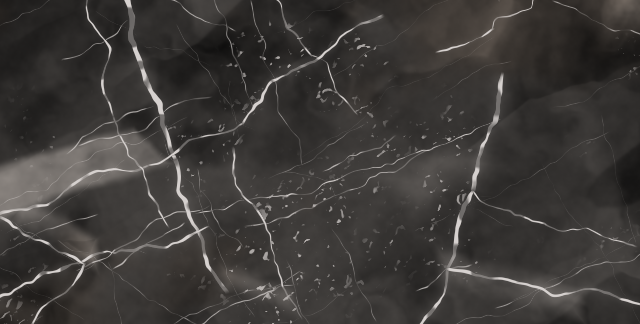
Write a Shadertoy shader that draws this texture.

```glsl
// Polished black marble with smoky facets, white fractures, hairlines and flakes.

const vec3 STONE_TINT = vec3(1.03, 0.985, 0.95);
const vec3 BROWN_TINT = vec3(1.10, 0.97, 0.86);
const vec3 CALCITE = vec3(0.84, 0.82, 0.81);

float hash(vec2 p) {
    vec3 q = fract(p.xyx * 0.1031);
    q += dot(q, q.yzx + 33.33);
    return fract((q.x + q.y) * q.z);
}

float noise(vec2 p) {
    vec2 cell = floor(p), f = fract(p);
    f = f * f * (3.0 - 2.0 * f);
    return mix(mix(hash(cell), hash(cell + vec2(1, 0)), f.x),
               mix(hash(cell + vec2(0, 1)), hash(cell + vec2(1, 1)), f.x), f.y);
}

float fbm(vec2 p) {
    float sum = 0.0, gain = 0.533;
    for (int i = 0; i < 4; i++) {
        sum += gain * noise(p);
        p = p * 2.03 + 17.7;
        gain *= 0.5;
    }
    return sum;
}

vec2 turn(vec2 p, float angle) {
    float c = cos(angle), s = sin(angle);
    return vec2(c * p.x + s * p.y, c * p.y - s * p.x);
}

// Flat-toned broken cells, blended narrowly at their borders
float facets(vec2 p) {
    vec2 cell = floor(p);
    float sum = 0.0, total = 0.0;
    for (int k = 0; k < 9; k++) {
        vec2 id = cell + vec2(k % 3 - 1, k / 3 - 1);
        vec2 d = id + vec2(hash(id), hash(id + 41.0)) - p;
        float weight = exp(-45.0 * dot(d, d));
        sum += weight * hash(id + 83.0);
        total += weight;
    }
    return sum / max(total, 1e-20);
}

// Tilted pale slab that fades inwards from its border over "fade"
float slab(vec2 p, vec2 centre, float angle, vec2 halfSize, float fade) {
    vec2 q = turn(p - centre, angle);
    q += 0.05 * (vec2(fbm(p * 5.0), fbm(p * 5.0 + 9.0)) - 0.5);
    q.x += 0.5 * q.y;
    vec2 d = abs(q) - halfSize;
    return 1.0 - smoothstep(-fade, 0.004, max(d.x, d.y));
}

// One wandering fracture from a to b
float vein(vec2 p, vec2 a, vec2 b, float halfWidth, float seed, float px) {
    float len = length(b - a);
    vec2 dir = (b - a) / len, q = p - a;
    float along = dot(q, dir), across = dot(q, vec2(-dir.y, dir.x));
    if (abs(across) > 0.11 || along < -0.01 || along > len + 0.01) return 0.0;
    float u = clamp(along / len, 0.0, 1.0);
    float bend = min(1.0, 6.0 * u * (1.0 - u));
    across += 0.1 * bend * (fbm(vec2(along * 6.0, seed * 7.3)) - 0.5);
    float w = halfWidth * (0.35 + 1.3 * noise(vec2(along * 30.0, seed + 0.5)));
    float line = 1.0 - smoothstep(w - px, w + px, abs(across));
    line *= min(1.0, 0.4 + w / px);
    line *= mix(0.4, 1.0, smoothstep(0.28, 0.55, noise(p * 30.0 + seed)));
    float halo = 0.13 * smoothstep(0.001, 0.004, halfWidth) * exp(-abs(across) / (2.5 * w + 0.002));
    float ends = smoothstep(-0.01, 0.01, along) * smoothstep(-0.01, 0.01, len - along);
    return max(line, halo) * ends;
}

// Fracture bent at one joint
float crack(vec2 p, vec2 a, vec2 b, vec2 c, float halfWidth, float seed, float px) {
    return max(vein(p, a, b, halfWidth, seed, px), vein(p, b, c, halfWidth * 0.8, seed + 1.0, px));
}

// Scattered hairlines in three direction families
float hairlines(vec2 p, float aspect, float px) {
    float best = 0.0;
    for (int i = 0; i < 46; i++) {
        float id = float(i);
        float family = hash(vec2(id, 3.0)), r = hash(vec2(id, 5.0));
        float angle = family < 0.62 ? 0.43 : (family < 0.82 ? -1.15 : -0.45);
        angle += 0.35 * (hash(vec2(id, 7.0)) - 0.5);
        vec2 centre = vec2(aspect * hash(vec2(id, 11.0)), hash(vec2(id, 13.0)));
        vec2 reach = (0.08 + 0.27 * r) * vec2(cos(angle), sin(angle));
        float size = hash(vec2(id, 17.0));
        float line = vein(p, centre - reach, centre + reach, 0.0004 + 0.0014 * size * size, id + 50.0, px);
        best = max(best, line * (0.25 + 0.6 * size));
    }
    return best;
}

// Tiny slanted chips gathered in clusters
float flakes(vec2 p) {
    vec2 q = turn(p, 0.6) + 0.015 * noise(p * 40.0);
    float chip = smoothstep(0.74, 0.9, 0.7 * noise(q * vec2(45.0, 85.0)) + 0.35 * noise(q * 130.0));
    return chip * smoothstep(0.54, 0.76, fbm(p * 3.6 + 5.0));
}

void mainImage(out vec4 fragColor, in vec2 fragCoord) {
    vec2 p = fragCoord / iResolution.y;
    float aspect = iResolution.x / iResolution.y, px = 0.75 / iResolution.y;

    // Smoky ground and pale slabs
    float cloud = fbm(p * 2.6 + 1.5 * fbm(p * 4.0));
    float tone = mix(0.085, 0.235, smoothstep(0.25, 0.75, cloud));
    tone += 0.075 * (facets(turn(p, 0.4) * vec2(2.2, 5.0) + 0.4 * fbm(p * 5.0)) - 0.5);
    float pale = slab(p, vec2(0.17, 0.46), 0.33, vec2(0.32, 0.085), 0.03);
    pale = max(pale, 0.9 * slab(p, vec2(0.18, 0.28), -0.5, vec2(0.15, 0.055), 0.04));
    pale = max(pale, 0.6 * slab(p, vec2(1.36, 0.47), 0.45, vec2(0.2, 0.12), 0.14));
    pale = max(pale, 0.6 * slab(p, vec2(1.58, 0.12), -0.3, vec2(0.25, 0.06), 0.05));
    pale = max(pale, 0.5 * slab(p, vec2(1.55, 0.92), 1.1, vec2(0.16, 0.06), 0.08));
    pale = max(pale, 0.6 * slab(p, vec2(0.8, 0.1), -0.4, vec2(0.13, 0.05), 0.05));
    tone += 0.29 * pale * (0.15 + fbm(p * 7.0 + 3.0));
    tone += 0.35 * smoothstep(0.2, 0.0, length(p - vec2(aspect - 0.03, 1.02))) * fbm(p * 12.0);
    tone += 0.03 * (fbm(p * 45.0) - 0.5);
    vec3 color = tone * mix(STONE_TINT, BROWN_TINT, 0.6 * smoothstep(0.5, 0.7, fbm(p * 2.0 + 20.0)));

    // Main fractures
    float white = crack(p, vec2(0.39, 1.01), vec2(0.54, 0.51), vec2(0.7, 0.1), 0.0065, 1.0, px);
    white = max(white, crack(p, vec2(0.27, 1.01), vec2(0.35, 0.64), vec2(0.52, 0.3), 0.003, 4.0, px));
    white = max(white, crack(p, vec2(-0.02, 0.33), vec2(0.46, 0.49), vec2(0.75, 0.62), 0.0035, 7.0, px));
    white = max(white, crack(p, vec2(0.75, 0.62), vec2(0.84, 0.75), vec2(1.18, 0.95), 0.0045, 10.0, px));
    white = max(white, crack(p, vec2(1.55, 0.77), vec2(1.46, 0.41), vec2(1.38, 0.17), 0.0065, 13.0, px));
    white = max(white, crack(p, vec2(1.28, -0.02), vec2(1.38, 0.17), vec2(1.98, 0.06), 0.005, 16.0, px));
    white = max(white, crack(p, vec2(-0.02, 0.08), vec2(0.25, 0.19), vec2(0.64, 0.3), 0.0045, 19.0, px));
    white = max(white, crack(p, vec2(0.0, 0.33), vec2(0.26, 0.185), vec2(0.1, 0.0), 0.004, 22.0, px));
    white = max(white, crack(p, vec2(1.35, 0.84), vec2(1.52, 0.91), vec2(1.65, 1.02), 0.003, 25.0, px));
    white = max(white, crack(p, vec2(0.84, 1.01), vec2(0.96, 0.83), vec2(1.1, 0.65), 0.0025, 28.0, px));
    white = max(white, crack(p, vec2(0.72, 0.54), vec2(0.78, 0.37), vec2(0.93, 0.02), 0.003, 31.0, px));
    white = max(white, crack(p, vec2(0.6, 0.34), vec2(1.05, 0.45), vec2(1.54, 0.63), 0.0014, 34.0, px));
    white = max(white, crack(p, vec2(1.46, 0.41), vec2(1.68, 0.31), vec2(1.96, 0.24), 0.0024, 37.0, px));

    // Fine lines and chips
    white = max(white, hairlines(p, aspect, px));
    white = max(white, 0.75 * flakes(p));
    color = mix(color, CALCITE, clamp(white, 0.0, 1.0));
    fragColor = vec4(color, 1.0);
}
```
